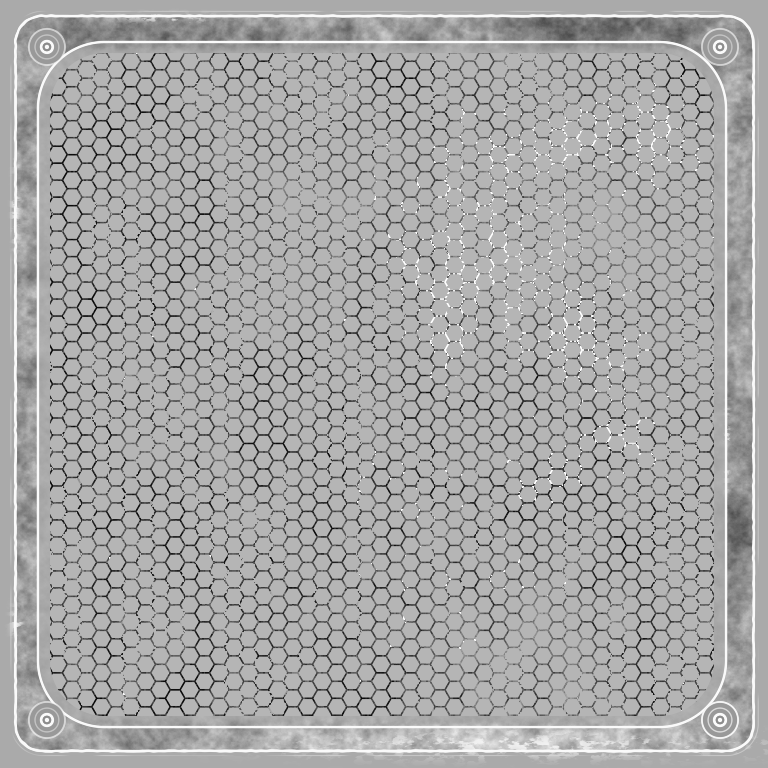
A Shadertoy shader for this texture map:

```glsl
float hash(vec2 p) {
    return fract(sin(dot(p, vec2(127.1, 311.7))) * 43758.545);
}

float noise(vec2 p) {
    vec2 i = floor(p), f = fract(p);
    f = f * f * (3.0 - 2.0 * f);
    return mix(mix(hash(i), hash(i + vec2(1, 0)), f.x),
               mix(hash(i + vec2(0, 1)), hash(i + 1.0), f.x), f.y);
}

float fbm(vec2 p) {
    float sum = 0.0, amp = 0.53;
    for (int i = 0; i < 4; i++) {
        sum += amp * noise(p);
        p = p * 2.03 + 17.3;
        amp *= 0.5;
    }
    return sum;
}

float roundedBox(vec2 p, vec2 halfSize, float radius) {
    vec2 q = abs(p) - halfSize + radius;
    return length(max(q, 0.0)) + min(max(q.x, q.y), 0.0) - radius;
}

float blob(vec2 p, vec2 center, vec2 size) {
    vec2 d = (p - center) / size;
    return exp(-dot(d, d));
}

float fill(float d, float aa) {
    return smoothstep(aa, -aa, d);
}

float stroke(float d, float halfWidth, float aa) {
    return fill(abs(d) - halfWidth, aa);
}

// Offset from the nearest centre of a flat-topped hexagon
vec2 hexLocal(vec2 p, vec2 pitch) {
    vec2 a = p - pitch * floor(p / pitch + 0.5);
    vec2 b = p - pitch * (floor(p / pitch) + 0.5);
    return dot(a, a) < dot(b, b) ? a : b;
}

float mesh(float base, vec2 p, float aa) {
    vec2 q = abs(hexLocal(p - vec2(0.1706, 0.0797), vec2(0.03832, 0.02212)));
    float slant = q.x * 0.866 + q.y * 0.5;
    float flatEdge = step(slant, q.y);
    float line = stroke(0.01106 - max(q.y, slant), 0.00105, aa);

    // Wear: broken slants, faded flats and scattered glints
    float grain = hash(floor(p * 400.0));
    float local = noise(p * 55.0);
    float patches = fbm(p * vec2(18.0, 15.0) + 4.0);
    float lit = blob(p, vec2(0.63, 0.68), vec2(0.12, 0.11))
              + blob(p, vec2(0.58, 0.57), vec2(0.03, 0.06))
              + blob(p, vec2(0.80, 0.82), vec2(0.14, 0.05))
              + blob(p, vec2(0.77, 0.56), vec2(0.08, 0.07))
              + blob(p, vec2(0.81, 0.43), vec2(0.04, 0.025)) * 1.7
              + blob(p, vec2(0.72, 0.37), vec2(0.05, 0.04))
              + blob(p, vec2(0.50, 0.37), vec2(0.07, 0.04)) * 0.5
              + blob(p, vec2(0.65, 0.24), vec2(0.15, 0.04)) * 0.35;
    float faded = blob(p, vec2(0.74, 0.70), vec2(0.24, 0.2))
                + blob(p, vec2(0.66, 0.17), vec2(0.17, 0.12))
                + blob(p, vec2(0.37, 0.72), vec2(0.12, 0.22)) * 0.5;
    float soot = blob(p, vec2(0.06, 0.5), vec2(0.06, 0.25))
               + blob(p, vec2(0.90, 0.90), vec2(0.05, 0.04))
               + blob(p, vec2(0.40, 0.22), vec2(0.14, 0.08)) * 0.5
               + blob(p, vec2(0.24, 0.08), vec2(0.06, 0.03));
    float dark = 0.2 + (patches - 0.5) * 0.25 + (local - 0.5) * 0.35;
    dark += clamp(faded, 0.0, 1.0) * 0.25 - soot * 0.15 + (grain - 0.5) * 0.26;
    float gap = smoothstep(0.3, 0.6, fbm(p * vec2(30.0, 10.0) + 31.0));
    float solid = mix(step(0.3, grain), 0.75, flatEdge);
    float strength = mix(1.0, solid, gap);
    float odds = clamp(lit * (0.25 + 0.6 * local) + (local - 0.85) * 0.4, 0.0, 0.6);
    float glint = step(1.0 - odds * (1.0 - 0.6 * flatEdge), grain);
    return mix(base, mix(clamp(dark, 0.04, 0.6), 1.0, glint), line * strength);
}

void mainImage(out vec4 fragColor, in vec2 fragCoord) {
    vec2 p = fragCoord / iResolution.xy;
    float aa = 0.6 / min(iResolution.x, iResolution.y);

    float outer = roundedBox(p - 0.5007, vec2(0.4805, 0.4785), 0.035);
    float inner = roundedBox(p - vec2(0.4974, 0.4993), vec2(0.448, 0.446), 0.087);
    float panel = roundedBox(p - vec2(0.4974, 0.4993), vec2(0.4323, 0.4316), 0.072);

    // Mottled metal frame
    float dirt = 0.6 + (fbm(p * 42.0) - 0.5) * 0.34 + (fbm(p * 130.0) - 0.5) * 0.26;
    dirt -= 0.2 * blob(p, vec2(0.77, 0.965), vec2(0.12, 0.022));
    dirt -= 0.12 * blob(p, vec2(0.19, 0.96), vec2(0.13, 0.025));
    dirt -= 0.25 * blob(p, vec2(0.965, 0.32), vec2(0.025, 0.045));
    dirt += 0.16 * blob(p, vec2(0.65, 0.035), vec2(0.3, 0.025));
    float shade = mix(0.665, clamp(dirt, 0.15, 0.9), fill(outer, aa));
    float grime = 0.25 + 0.5 * smoothstep(0.43, 0.445, abs(p.y - 0.4993));
    shade = mix(shade, mix(0.69, dirt, grime), fill(inner, aa));

    // Hexagonal grille
    shade = mix(shade, mesh(0.71, p, aa), fill(panel, aa));

    // Scratches gathered along the rims
    float scratch = smoothstep(0.5, 0.66, fbm(p * vec2(75.0, 150.0) + 9.0));
    float worn = blob(p, vec2(0.68, 0.03), vec2(0.28, 0.016))
               + blob(p, vec2(0.022, 0.19), vec2(0.008, 0.02))
               + blob(p, vec2(0.02, 0.73), vec2(0.005, 0.05))
               + blob(p, vec2(0.22, 0.977), vec2(0.06, 0.006))
               + blob(p, vec2(0.947, 0.42), vec2(0.004, 0.05));
    shade = mix(shade, 0.97, clamp(scratch * worn, 0.0, 1.0) * 0.85);

    // Bright rim lines
    float wobble = (noise(p * 150.0) - 0.5) * 0.0012;
    shade = mix(shade, 0.98, stroke(outer + wobble, 0.0018, aa));
    shade = mix(shade, 0.98, stroke(inner, 0.0016, aa));
    float chipped = smoothstep(0.3, 0.6, noise(p * 28.0));
    shade = mix(shade, 0.85, stroke(outer - 0.006, 0.0007, aa) * chipped * 0.6);

    // Corner screws
    float r = length(abs(p - vec2(0.4993, 0.5007)) - 0.4382);
    float polish = 0.65 + 0.35 * step(0.5, p.x) * step(p.y, 0.5);
    shade = mix(shade, 0.6, fill(r - 0.023, aa));
    shade = mix(shade, 0.96, stroke(r - 0.0235, 0.0012, aa) * polish);
    shade = mix(shade, 0.85, stroke(r - 0.0155, 0.0009, aa) * polish);
    shade = mix(shade, 0.98, stroke(r - 0.0075, 0.0018, aa));
    shade = mix(shade, 0.55, fill(r - 0.0055, aa));
    shade = mix(shade, 0.98, fill(r - 0.0028, aa));

    fragColor = vec4(vec3(clamp(shade, 0.0, 1.0)), 1.0);
}
```
